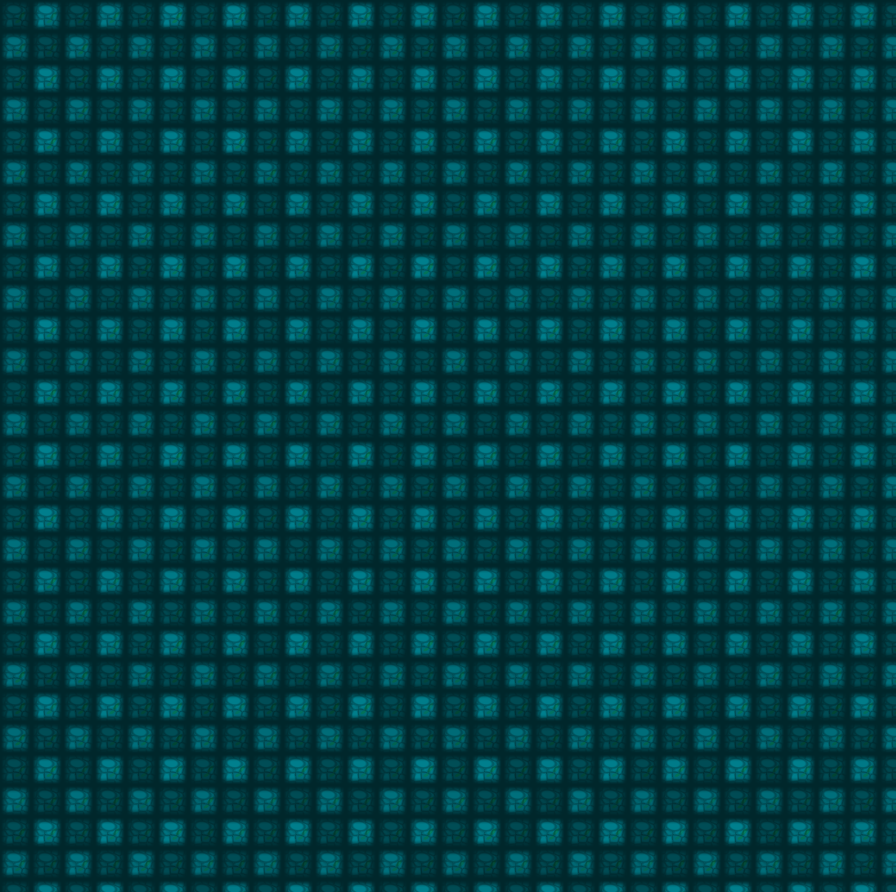
Give the GLSL for this pattern, as a Shadertoy shader.

```glsl
// Checkerboard of small teal cobbled tiles with soft dark gaps between them.
// Each tile repeats one cellular stone layout with a large slab and mossy slivers;
// brightness alternates by checker and row, with slight random wear per tile.

const float TILES_ACROSS = 28.53;
const float STONES_PER_TILE = 4.6;
const float GAP_LEVEL = 0.152;
const vec3 TEAL = vec3(0.0, 1.0, 1.11);
const vec3 MOSS = vec3(0.02, 1.06, 0.80);

float hash(vec2 p) {
    return fract(sin(dot(p, vec2(127.1, 311.7))) * 43758.5453);
}

// Cellular stones: x = distance to the crack, y = random tone of the stone.
vec2 cobbles(vec2 p) {
    vec2 cell = floor(p);
    float nearest = 8.0, second = 8.0, tone = 0.0;
    for (int j = -1; j <= 1; j++) {
        for (int i = -1; i <= 1; i++) {
            vec2 id = cell + vec2(i, j);
            vec2 jitter = vec2(hash(id), hash(id + 17.3));
            float d = length(id + 0.12 + 0.76 * jitter - p);
            if (d < nearest) {
                second = nearest;
                nearest = d;
                tone = hash(id + 41.7);
            } else {
                second = min(second, d);
            }
        }
    }
    return vec2(0.5 * (second - nearest), tone);
}

// Approximate signed depth inside a rotated ellipse, positive within.
float ellipseDepth(vec2 p, vec2 center, vec2 radius, float angle) {
    float c = cos(angle), s = sin(angle);
    vec2 q = mat2(c, -s, s, c) * (p - center);
    return (1.0 - length(q / radius)) * min(radius.x, radius.y);
}

// Soft tile body: zero in the gaps, one on the face.
float tileFace(vec2 p, float fade) {
    vec2 edge = 0.5 - abs(p - 0.5);
    vec2 face = smoothstep(0.01, fade, edge);
    return face.x * face.y;
}

// Face brightness from the checker, the row and random wear.
float tileLevel(vec2 id) {
    float lit = mod(id.x + id.y, 2.0);
    float oddRow = mod(id.y, 2.0);
    float level = mix(0.265, mix(0.435, 0.385, oddRow), lit);
    return level * (0.97 + 0.06 * hash(id + 5.9));
}

// Stone shading inside one tile; the slab sits above the smaller pebbles.
float stoneShade(vec2 p, float pixel) {
    vec2 stones = cobbles(p * STONES_PER_TILE + 3.0);
    float slab = ellipseDepth(p, vec2(0.45, 0.30), vec2(0.25, 0.15), 0.15);
    float onSlab = smoothstep(-pixel, pixel, slab);
    float pebbleEdge = min(stones.x / STONES_PER_TILE, abs(slab));
    float edge = slab > 0.0 ? slab : pebbleEdge;
    float body = smoothstep(0.0, 0.035 + 0.5 * pixel, edge);
    float tone = mix(0.92 + 0.20 * stones.y, 1.12, onSlab);
    return mix(0.74, 1.0, body) * tone;
}

// Coverage of the slanted moss slivers on the right side of a tile.
float mossCover(vec2 p, float pixel) {
    float upper = ellipseDepth(p, vec2(0.70, 0.49), vec2(0.13, 0.055), -0.9);
    float lower = ellipseDepth(p, vec2(0.57, 0.68), vec2(0.09, 0.045), -0.5);
    return smoothstep(-0.5 * pixel, 0.5 * pixel, max(upper, lower));
}

void mainImage(out vec4 fragColor, in vec2 fragCoord) {
    // Tile coordinates run down from the top left corner.
    float pixel = TILES_ACROSS / iResolution.x;
    vec2 grid = vec2(fragCoord.x, iResolution.y - fragCoord.y) * pixel;
    vec2 id = floor(grid);
    vec2 p = fract(grid);

    // Light the face and blend it into the gap.
    float face = tileFace(p, 0.27);
    float stone = tileLevel(id) * stoneShade(p, pixel);
    float level = mix(GAP_LEVEL, stone, face);

    // Tint the moss, with cover varying a little between tiles.
    float moss = mossCover(p, pixel) * face * (0.6 + 0.4 * hash(id + 23.1));
    fragColor = vec4(level * mix(TEAL, MOSS, moss), 1.0);
}
```
